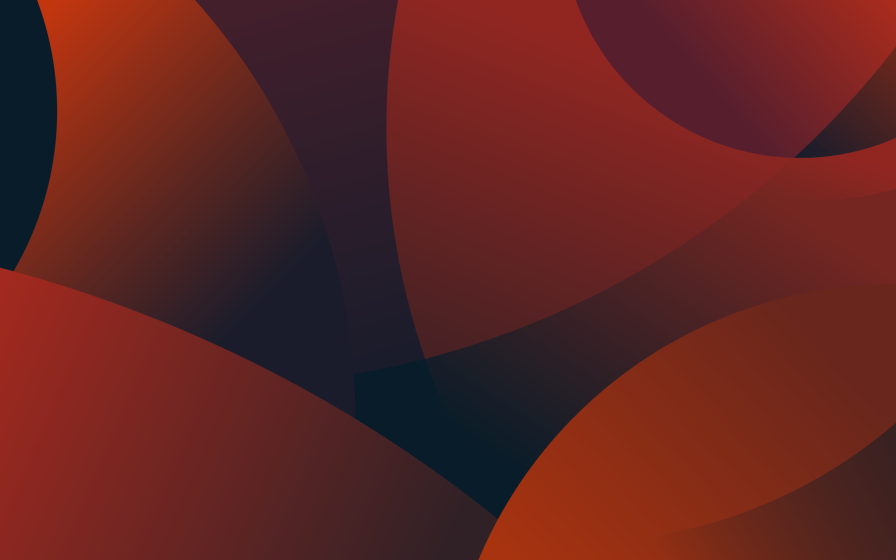
This background is drawn by a WebGL 1 fragment shader. Its source:

```glsl
precision highp float;

uniform vec2 u_resolution;

#define NAVY vec3(0.03, 0.11, 0.16)
#define DUSK vec3(0.10, 0.11, 0.17)
#define PLUM vec3(0.34, 0.12, 0.18)
#define CRIMSON vec3(0.57, 0.15, 0.13)
#define SCARLET vec3(0.67, 0.17, 0.11)
#define BRICK vec3(0.46, 0.15, 0.13)
#define RUST vec3(0.41, 0.15, 0.11)
#define ORANGE vec3(0.76, 0.21, 0.06)
#define EDGE_PIXELS 0.75

// Coverage of a disc with a smooth rim
float disc(vec2 p, vec2 center, float radius) {
    float rim = EDGE_PIXELS / u_resolution.y;
    return 1.0 - smoothstep(-rim, rim, length(p - center) - radius);
}

// Position along the segment from a to b, limited to 0..1
float along(vec2 p, vec2 a, vec2 b) {
    vec2 axis = b - a;
    return clamp(dot(p - a, axis) / dot(axis, axis), 0.0, 1.0);
}

void main() {
    vec2 p = gl_FragCoord.xy / u_resolution.y;

    // Broad upper disc, reused where it overlaps others
    float upper = disc(p, vec2(0.367, 1.863), 1.554);
    vec3 dusk = mix(DUSK, vec3(0.26, 0.12, 0.17),
                    along(p, vec2(0.688, 0.344), vec2(0.5, 1.0)));
    vec3 color = mix(NAVY, dusk, upper);

    // Orange left disc and the navy disc over it
    vec3 ember = mix(ORANGE, DUSK, along(p, vec2(0.104, 1.0), vec2(0.56, 0.55)));
    color = mix(color, ember, disc(p, vec2(-0.494, 0.248), 1.129));
    color = mix(color, NAVY, disc(p, vec2(-0.463, 0.802), 0.565));

    // Large right disc, brighter under the upper disc
    vec3 shade = mix(NAVY, BRICK, along(p, vec2(0.896, 0.167), vec2(1.258, 0.729)));
    vec3 lit = mix(vec3(0.28, 0.13, 0.14), CRIMSON,
                   along(p, vec2(0.781, 0.375), vec2(1.0, 0.938)));
    color = mix(color, mix(shade, lit, upper), disc(p, vec2(1.95, 0.771), 1.26));

    // Glowing band below the corner disc
    vec3 band = mix(BRICK, CRIMSON, along(p, vec2(1.438, 0.63), vec2(1.479, 0.74)));
    float bandMask = disc(p, vec2(1.458, 1.125), 0.483) * (1.0 - upper);
    color = mix(color, band, bandMask);

    // Corner disc
    vec3 cornerShade = mix(DUSK, RUST, along(p, vec2(1.438, 0.719), vec2(1.6, 0.896)));
    vec3 cornerLit = mix(PLUM, SCARLET, along(p, vec2(1.333, 0.771), vec2(1.6, 1.0)));
    color = mix(color, mix(cornerShade, cornerLit, upper),
                disc(p, vec2(1.429, 1.144), 0.426));

    // Red hill at the lower left
    vec3 hill = mix(vec3(0.63, 0.16, 0.12), vec3(0.19, 0.13, 0.15),
                    along(p, vec2(0.0, 0.458), vec2(0.83, 0.1)));
    color = mix(color, hill, disc(p, vec2(-0.604, -1.779), 2.379));

    // Orange disc at the lower right, shaded outside a wide arc
    vec3 glow = mix(vec3(0.66, 0.2, 0.06), RUST,
                    along(p, vec2(0.896, 0.0), vec2(1.4, 0.46)));
    float arcShade = (1.0 - disc(p, vec2(1.025, 0.91), 0.879))
                   * along(p, vec2(1.167, 0.02), vec2(1.6, 0.22));
    glow = mix(glow, vec3(0.22, 0.13, 0.13), arcShade);
    color = mix(color, glow, disc(p, vec2(1.594, -0.31), 0.802));

    gl_FragColor = vec4(color, 1.0);
}
```
